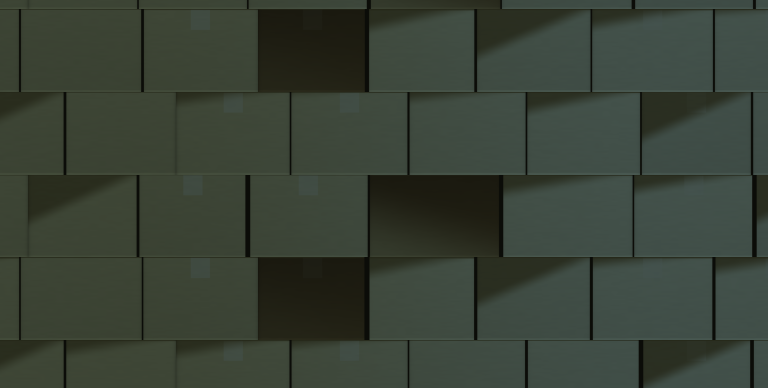
A WebGL 2 fragment shader for this pattern:

```glsl
#version 300 es
precision highp float;

uniform vec2 u_resolution;
out vec4 outColor;

// Lengths are fractions of the canvas width
#define ROW_HEIGHT 0.1077
#define ROW_BASE 0.0625
#define GAP_MIN 0.0010
#define GAP_MAX 0.0034
#define SEAM 0.0009
#define LIP 0.0022
#define TAPE_SIZE vec2(0.0125, 0.027)
#define SHADOW_SOFTNESS 0.10
#define TONE_VARIATION 0.05
#define GRAIN 0.012

const float TAU = 6.28318;
const vec3 OLIVE = vec3(0.236, 0.266, 0.204);
const vec3 SLATE = vec3(0.253, 0.308, 0.283);
const vec3 SHADE = vec3(0.142, 0.150, 0.092);
const vec3 RECESS = vec3(0.120, 0.115, 0.070);
const vec3 GAP = vec3(0.045, 0.048, 0.030);
const vec3 TAPE = vec3(0.265, 0.320, 0.310);

// Three kinds of course: start, box pitch, sway of the joints, sway phase
const vec4 COURSES[3] = vec4[3](
    vec4(0.0260, 0.1506, 0.0104, 0.0),
    vec4(0.0846, 0.1491, -0.0052, 0.0),
    vec4(0.0221, 0.1576, -0.0169, 1.0));

float hash(vec2 p) {
    vec3 q = fract(vec3(p.xyx) * 0.1031);
    q += dot(q, q.yzx + 33.33);
    return fract((q.x + q.y) * q.z);
}

float valueNoise(vec2 p) {
    vec2 i = floor(p), f = fract(p);
    f = f * f * (3.0 - 2.0 * f);
    return mix(mix(hash(i), hash(i + vec2(1, 0)), f.x),
               mix(hash(i + vec2(0, 1)), hash(i + vec2(1, 1)), f.x), f.y);
}

float jointX(float k, vec4 course) {
    return course.x + course.y * k + course.z * sin(TAU * (k - course.w) / 6.0);
}

// Half width of the gap at a joint; a few boxes touch
float gapWidth(float k, float row, float kind) {
    float touching = float(mod(k + kind, 8.0) == 2.0);
    float h = hash(vec2(k + 11.0, row + 5.0));
    return mix(mix(GAP_MIN, GAP_MAX, h * h), 0.0, touching);
}

float band(float d, float halfWidth, float aa) {
    return 1.0 - smoothstep(halfWidth - aa, halfWidth + aa, abs(d));
}

void main() {
    vec2 p = gl_FragCoord.xy / u_resolution.x;
    float aa = 0.7 / u_resolution.x;

    // Find the course and the box
    float rowPos = (p.y - ROW_BASE) / ROW_HEIGHT;
    float row = floor(rowPos);
    float kind = mod(-row, 3.0);
    vec4 course = COURSES[int(kind + 0.5)];
    float box = -2.0;
    for (float k = -1.0; k < 8.0; k++) {
        if (p.x >= jointX(k, course)) box = k;
    }
    float left = jointX(box, course);
    float right = jointX(box + 1.0, course);
    vec2 uv = vec2((p.x - left) / (right - left), rowPos - row);
    float h = hash(vec2(box + 31.0, row + 17.0));

    // Cardboard face, warm on the left and cool on the right
    vec3 color = mix(OLIVE, SLATE, smoothstep(0.15, 0.90, p.x));
    color *= 1.0 + TONE_VARIATION * (h - 0.5) + 0.04 * (uv.y - 0.5);

    // Cast shadow, slanting down from the upper left
    float shaded = float(mod(box - kind, 6.0) == 4.0);
    float reach = mix(0.30 * smoothstep(0.45, 1.0, h), 0.60, shaded);
    float slant = uv.y - (1.08 - reach * (1.1 - uv.x));
    float shadow = smoothstep(-SHADOW_SOFTNESS, SHADOW_SOFTNESS, slant);
    color = mix(color, SHADE, 0.80 * shadow);

    // Deeply recessed box with light reaching its lower corner
    float deep = float(mod(box + 4.0 * kind, 9.0) == 2.0);
    float glow = (0.15 + 0.35 * kind) * smoothstep(1.0, 0.0, uv.y + 0.5 * uv.x);
    vec3 recess = mix(RECESS * (1.1 - 0.25 * uv.y), OLIVE * 0.92, glow);
    color = mix(color, recess, deep);

    // Tape over the middle of the top edge
    vec2 tapeOffset = vec2(p.x - 0.5 * (left + right), (1.0 - uv.y) * ROW_HEIGHT);
    float taped = float(mod(box, 4.0) == 1.0 || mod(box, 4.0) == 2.0);
    float tape = band(tapeOffset.x, TAPE_SIZE.x, aa) * band(tapeOffset.y, TAPE_SIZE.y, aa);
    color = mix(color, TAPE, 0.45 * tape * taped * (1.0 - 0.85 * max(deep, shadow)));

    // Paper grain
    color *= 1.0 + GRAIN * (valueNoise(p * vec2(90.0, 400.0)) - 0.5) * 2.0;

    // Lit lower lip and dark seam between courses
    float below = uv.y * ROW_HEIGHT;
    float above = (1.0 - uv.y) * ROW_HEIGHT;
    color *= 1.0 + 0.12 * band(below, LIP, aa);
    color = mix(color, SHADE, 0.75 * band(above, SEAM * (0.8 + h), aa));

    // Gaps between boxes, with a soft crease beside them
    float toLeft = p.x - left, toRight = right - p.x;
    float crease = exp(-min(toLeft, toRight) / 0.0018);
    color *= 1.0 - 0.22 * crease;
    float gap = max(band(toLeft, gapWidth(box, row, kind), aa) * step(1e-5, gapWidth(box, row, kind)),
                    band(toRight, gapWidth(box + 1.0, row, kind), aa) * step(1e-5, gapWidth(box + 1.0, row, kind)));
    color = mix(color, GAP, gap);

    outColor = vec4(color, 1.0);
}
```
